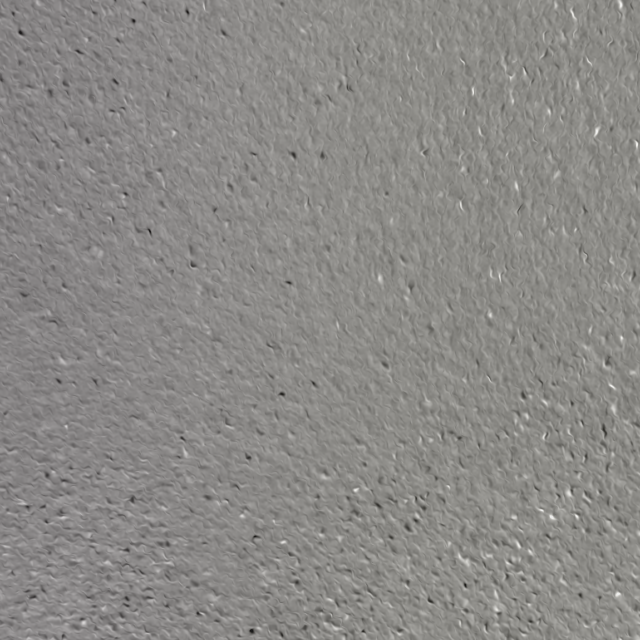
Reproduce this texture procedurally as a Shadertoy shader.

```glsl
// Rough grey painted plaster: fine raked relief with scattered pits and glints.
#define GRAIN_CELLS 112.0
#define RIDGE_CELLS 70.0
#define SWELL_CELLS 38.0
#define SPECK_CELLS 50.0
#define GRAIN_DEPTH 0.052
#define RIDGE_DEPTH 0.056
#define SWELL_DEPTH 0.034
#define SPECK_DEPTH 0.50
#define DUST_DEPTH 0.035
#define WARM_GREY vec3(0.548, 0.544, 0.527)
#define COOL_GREY vec3(0.537, 0.527, 0.528)

vec4 hash4(vec2 p) {
    vec4 q = fract(p.xyxy * vec4(0.1031, 0.1030, 0.0973, 0.1099));
    q += dot(q, q.wzxy + 33.33);
    return fract((q.xxyz + q.yzzw) * q.zywx);
}

float valueNoise(vec2 p) {
    vec2 i = floor(p), f = fract(p);
    f = f * f * (3.0 - 2.0 * f);
    float low = mix(hash4(i).x, hash4(i + vec2(1, 0)).x, f.x);
    float high = mix(hash4(i + vec2(0, 1)).x, hash4(i + vec2(1, 1)).x, f.x);
    return mix(low, high, f.y);
}

// Stroke direction: shallow at lower left, upright at upper right.
float strokeAngle(vec2 uv) {
    return -(0.27 + 0.70 * smoothstep(0.0, 0.85, uv.x)
                  + 0.62 * smoothstep(0.1, 0.8, uv.y));
}

// Share of cells that carry a strong speck.
float speckDensity(vec2 uv) {
    float bottom = 1.0 - smoothstep(0.02, 0.48, uv.y);
    float right = smoothstep(0.55, 0.95, uv.x);
    float left = 1.0 - smoothstep(0.1, 0.5, uv.x);
    float clumps = 0.35 + 1.3 * valueNoise(uv * 9.0 + 40.0);
    return (0.07 + 0.48 * bottom + 0.30 * right + 0.13 * left) * clumps;
}

// One stroke: a lit flank at the lower left, a shaded flank at the upper right.
float stroke(vec2 d, float angle, vec2 size, float bend, vec2 weights) {
    vec2 along = vec2(cos(angle), sin(angle));
    vec2 q = vec2(dot(d, along), dot(d, vec2(along.y, -along.x))) / size;
    q.y += bend * q.x * q.x;
    float lit = exp(-dot(q - vec2(0.25, 0.75), q - vec2(0.25, 0.75)));
    float shade = exp(-dot(q + vec2(0.25, 0.75), q + vec2(0.25, 0.75)));
    return weights.x * lit - weights.y * shade;
}

// Even cover of small strokes, some raised and some sunken.
float relief(vec2 uv, float cells, vec2 size, float seed) {
    vec2 p = uv * cells, home = floor(p);
    float sum = 0.0;
    for (int y = -1; y <= 1; y++)
    for (int x = -1; x <= 1; x++) {
        vec2 cell = home + vec2(x, y);
        vec4 h = hash4(cell + seed);
        vec4 k = hash4(cell + seed + 271.0);
        vec2 centre = cell + h.xy;
        float angle = strokeAngle(centre / cells) + (h.z - 0.5) * 0.8;
        float side = h.w < 0.2 ? -1.0 : 1.0;
        sum += side * stroke(p - centre, angle, size * (0.7 + 0.6 * k.z),
                             k.w - 0.5, 0.2 + k.xy);
    }
    return sum;
}

// Sparse strong marks: dark pits on the left, bright glints on the right.
float specks(vec2 uv, float seed) {
    vec2 p = uv * SPECK_CELLS, home = floor(p);
    float sum = 0.0;
    for (int y = -1; y <= 1; y++)
    for (int x = -1; x <= 1; x++) {
        vec2 cell = home + vec2(x, y);
        vec4 h = hash4(cell + seed);
        vec4 k = hash4(cell + seed + 523.0);
        vec2 centre = cell + h.xy, at = centre / SPECK_CELLS;
        float present = step(h.z, speckDensity(at));
        float upright = smoothstep(0.3, 0.9, at.x) * smoothstep(0.2, 0.7, at.y);
        vec2 size = vec2(mix(0.17, 0.36, k.x) + 0.13 * upright * k.y,
                         mix(0.10, 0.17, k.y) - 0.025 * upright);
        vec2 weights = vec2(mix(0.5, 0.9, at.x) * (0.15 + k.z),
                            mix(0.9, 0.5, upright) * (1.15 - k.z));
        float strength = 0.22 + 0.78 * h.w * h.w;
        float angle = strokeAngle(at) + (k.w - 0.5) * 0.9;
        sum += present * strength
             * stroke(p - centre, angle, size, k.x - 0.5, weights);
    }
    return sum;
}

void mainImage(out vec4 fragColor, in vec2 fragCoord) {
    vec2 uv = fragCoord / iResolution.y;

    // Ragged outlines
    vec2 wobble = vec2(valueNoise(uv * 130.0), valueNoise(uv * 130.0 + 77.0)) - 0.5;
    vec2 p = uv + wobble * 0.005;

    // Relief, rougher where specks gather
    float rough = 0.82 + 0.55 * min(speckDensity(uv), 0.8);
    float shade = GRAIN_DEPTH * relief(p, GRAIN_CELLS, vec2(0.50, 0.23), 11.0)
                + RIDGE_DEPTH * relief(p, RIDGE_CELLS, vec2(0.48, 0.18), 137.0)
                + SWELL_DEPTH * relief(p, SWELL_CELLS, vec2(0.46, 0.20), 311.0);
    shade *= rough;
    shade += SPECK_DEPTH * (specks(p, 419.0) + 0.6 * specks(p + 0.37 / SPECK_CELLS, 739.0));
    shade += DUST_DEPTH * (valueNoise(uv * 260.0) - 0.5);

    // Broad tone of the wall
    float tone = 0.03 * (valueNoise(uv * 2.5 + 5.0) - 0.5);
    vec3 paint = mix(COOL_GREY, WARM_GREY, smoothstep(0.05, 0.7, uv.x));
    fragColor = vec4(clamp(paint + tone + shade, 0.10, 0.93), 1.0);
}
```
